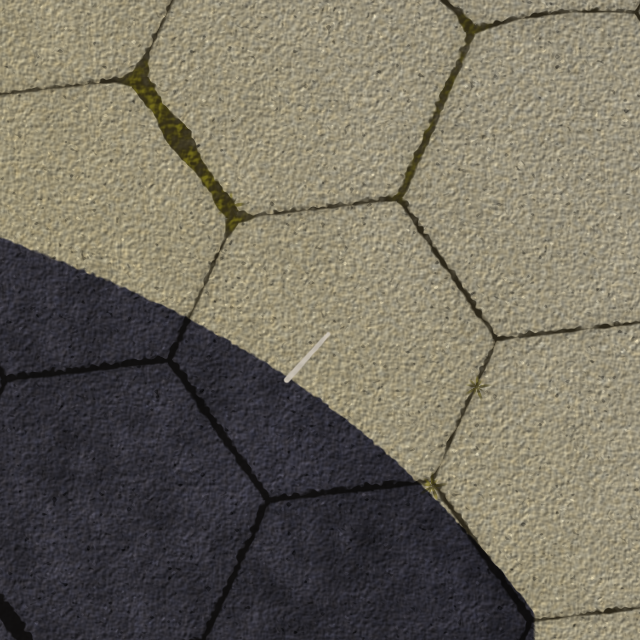
This texture is drawn by a WebGL 1 fragment shader. Its source:

```glsl
precision highp float;
// Rough hexagonal paving stones with mossy joints, crossed by a curved shadow.
// Tiles are the Voronoi cells of a skewed lattice; embossed gradient noise
// gives the grain, and soft masks widen and green the joints.

uniform vec2 u_resolution;

const vec2 TILE_CENTER = vec2(0.521, 0.4544);
const vec2 STEP_A = vec2(0.358, 0.251);
const vec2 STEP_B = vec2(0.410, -0.189);
const vec3 STONE_WARM = vec3(0.60, 0.565, 0.455);
const vec3 STONE_GREY = vec3(0.595, 0.567, 0.485);
const vec3 SHADE_TINT = vec3(0.295, 0.305, 0.435);
const vec3 JOINT_SOIL = vec3(0.17, 0.15, 0.10);
const vec3 MOSS_DARK = vec3(0.20, 0.175, 0.07);
const vec3 MOSS_LIGHT = vec3(0.48, 0.45, 0.12);
const vec3 STICK_COLOR = vec3(0.76, 0.73, 0.68);
const float JOINT_LIT = 0.0024;
const float JOINT_SHADED = 0.0046;
const float GRAIN_SCALE = 118.0;
const float GRAIN_RELIEF = 0.33;

vec2 hashGradient(vec2 cell) {
  vec3 h = fract(vec3(cell.xyx) * vec3(0.1031, 0.1030, 0.0973));
  h += dot(h, h.yzx + 33.33);
  return fract((h.xx + h.yz) * h.zy) * 2.0 - 1.0;
}

float gradientNoise(vec2 p) {
  vec2 i = floor(p), f = fract(p);
  vec2 u = f * f * f * (f * (f * 6.0 - 15.0) + 10.0);
  float a = dot(hashGradient(i), f);
  float b = dot(hashGradient(i + vec2(1.0, 0.0)), f - vec2(1.0, 0.0));
  float c = dot(hashGradient(i + vec2(0.0, 1.0)), f - vec2(0.0, 1.0));
  float d = dot(hashGradient(i + 1.0), f - 1.0);
  return mix(mix(a, b, u.x), mix(c, d, u.x), u.y);
}

float grainHeight(vec2 p) {
  return gradientNoise(p * GRAIN_SCALE + 40.0)
       + 0.6 * gradientNoise(p.yx * GRAIN_SCALE * 1.73 + 90.0);
}

float segmentDistance(vec2 p, vec2 a, vec2 b) {
  vec2 ab = b - a;
  return length(p - a - ab * clamp(dot(p - a, ab) / dot(ab, ab), 0.0, 1.0));
}

float glow(vec2 p, vec2 center, float radius) {
  vec2 d = (p - center) / radius;
  return exp(-dot(d, d));
}

// Distance to the nearest joint in x, and the joint normal in yz.
vec3 tileField(vec2 p) {
  vec2 q = p - TILE_CENTER;
  float det = STEP_A.x * STEP_B.y - STEP_A.y * STEP_B.x;
  vec2 base = floor(vec2(q.x * STEP_B.y - q.y * STEP_B.x,
                         STEP_A.x * q.y - STEP_A.y * q.x) / det + 0.5);
  vec2 local = vec2(9.0);
  for (int i = -1; i <= 1; i++) for (int j = -1; j <= 1; j++) {
    vec2 cell = base + vec2(float(i), float(j));
    vec2 d = q - cell.x * STEP_A - cell.y * STEP_B;
    if (dot(d, d) < dot(local, local)) local = d;
  }
  vec3 nearest = vec3(9.0, 1.0, 0.0);
  for (int i = -1; i <= 1; i++) for (int j = -1; j <= 1; j++) {
    if (i == 0 && j == 0) continue;
    vec2 offset = float(i) * STEP_A + float(j) * STEP_B;
    vec2 normal = normalize(offset);
    float edge = dot(0.5 * offset - local, normal);
    if (edge < nearest.x) nearest = vec3(edge, normal);
  }
  return nearest;
}

// Ragged star of grass blades around a center.
float tuft(vec2 p, vec2 center, float radius) {
  vec2 d = p - center;
  float a = atan(d.y, d.x);
  float reach = radius * (0.5 + 0.25 * sin(a * 5.0 + 1.0) + 0.25 * sin(a * 9.0));
  return 1.0 - smoothstep(reach - 0.006, reach + 0.004, length(d));
}

void main() {
  vec2 uv = gl_FragCoord.xy / u_resolution;
  float aa = 0.7 / min(u_resolution.x, u_resolution.y);
  float broad = gradientNoise(uv * 6.0 + 3.0);
  float mottling = gradientNoise(uv * 17.0 + 8.0);
  float wobble = gradientNoise(uv * 34.0 + 17.0);
  float fine = gradientNoise(uv * 95.0 + 61.0);

  // Curved shadow boundary
  float x = uv.x;
  float shadowLine = 0.629 - x * (0.38 + x * (0.06 + 0.39 * x));
  float shadow = 1.0 - smoothstep(-0.0025, 0.0025, uv.y - shadowLine + 0.005 * fine + 0.002 * wobble);
  shadow *= 1.0 - smoothstep(0.832, 0.838, x);

  // Lattice, with the upper right stones pushed upward
  vec2 pushed = (uv - vec2(0.86, 0.97)) / vec2(0.24, 0.16);
  vec2 p = uv - vec2(0.018, 0.055) * exp(-dot(pushed, pushed));
  vec3 tile = tileField(p + 0.004 * vec2(wobble, fine));
  float edge = tile.x;
  float openJoint = smoothstep(0.8, 0.95, abs(dot(tile.yz, normalize(STEP_A))));

  // Moss along joints and at corners
  float thickMoss = 1.0 - smoothstep(0.015, 0.045, segmentDistance(uv, vec2(0.224, 0.872), vec2(0.362, 0.667)));
  float thinMoss = 1.0 - smoothstep(0.01, 0.04, segmentDistance(uv, vec2(0.632, 0.71), vec2(0.736, 0.96)));
  float clump = glow(uv, vec2(0.28, 0.787), 0.036) + 0.6 * glow(uv, vec2(0.227, 0.872), 0.03)
              + 0.35 * glow(uv, vec2(0.357, 0.682), 0.027);
  float tufts = max(tuft(uv, vec2(0.745, 0.395), 0.021), tuft(uv, vec2(0.675, 0.24), 0.023));
  tufts = max(tufts, tuft(uv, vec2(0.36, 0.678), 0.024));

  // Stone colour, relief, pits and flecks
  vec2 grainUv = uv + 0.004 * vec2(wobble, mottling);
  float height = grainHeight(grainUv);
  float relief = height - grainHeight(grainUv + vec2(-0.0022, 0.0026));
  vec3 color = mix(STONE_WARM, STONE_GREY, smoothstep(0.2, 0.9, uv.x * 0.6 + uv.y * 0.4 + broad * 0.15));
  color *= 1.0 + 0.04 * broad + 0.05 * mottling + 0.06 * wobble;
  float speck = gradientNoise(uv * vec2(112.0, 130.0) + 130.0);
  float grain = GRAIN_RELIEF * relief + 0.14 * height;
  grain -= 0.30 * smoothstep(0.25, 0.52, -speck);
  grain += 0.26 * smoothstep(0.30, 0.55, speck);
  color *= 1.0 + grain * (1.0 + 0.45 * shadow);
  color *= 1.0 + 0.10 * fine * vec3(0.4, 0.0, -0.9);
  color *= 1.0 - 0.12 * exp(-edge / 0.008);

  // Joints of uneven width and depth, then moss over them
  float width = mix(JOINT_LIT, JOINT_SHADED, shadow) + 0.0012 * openJoint + 0.003 * wobble
              + 0.005 * thickMoss + 0.014 * clump + 0.003 * thinMoss
              + 0.008 * glow(uv, vec2(0.03, 0.04), 0.06);
  float joint = 1.0 - smoothstep(width - 0.0010 - aa, width + 0.0010 + aa, edge + 0.006 * fine);
  float depth = clamp(0.86 + 0.12 * openJoint + 0.6 * wobble + 0.4 * fine, 0.45, 1.0);
  color = mix(color, JOINT_SOIL, joint * mix(depth, 0.92, shadow));
  float patchy = smoothstep(-0.4, 0.25, wobble + 0.5 * fine);
  float moss = max(joint * clamp(thickMoss + 0.6 * thinMoss, 0.0, 1.0) * mix(0.35, 1.0, patchy), tufts * 0.7);
  vec3 mossColor = mix(MOSS_DARK, MOSS_LIGHT, smoothstep(-0.35, 0.7, fine + 0.6 * wobble + 0.45 * relief));
  color = mix(color, mossColor, moss * 0.9);
  float fringe = exp(-edge / 0.012) * clamp(thickMoss + 0.4 * thinMoss, 0.0, 1.0) * patchy;
  color = mix(color, MOSS_LIGHT, 0.22 * fringe * (1.0 - joint));

  // Shadow tint, deeper toward the lower right
  float shade = 1.06 + 0.16 * broad + 0.25 * mottling + 0.2 * wobble - 0.13 * smoothstep(0.3, 0.55, x - 0.3 * uv.y);
  color *= mix(vec3(1.0), SHADE_TINT * shade, shadow);

  // Pale stick, narrower at its upper end
  float stick = segmentDistance(uv, vec2(0.513, 0.478), vec2(0.448, 0.406)) - mix(0.0040, 0.0028, smoothstep(0.45, 0.51, x));
  color = mix(color, STICK_COLOR * (1.0 + 0.15 * fine), 1.0 - smoothstep(-aa, aa + 0.001, stick + 0.001 * fine));
  gl_FragColor = vec4(clamp(color, 0.0, 1.0), 1.0);
}
```
